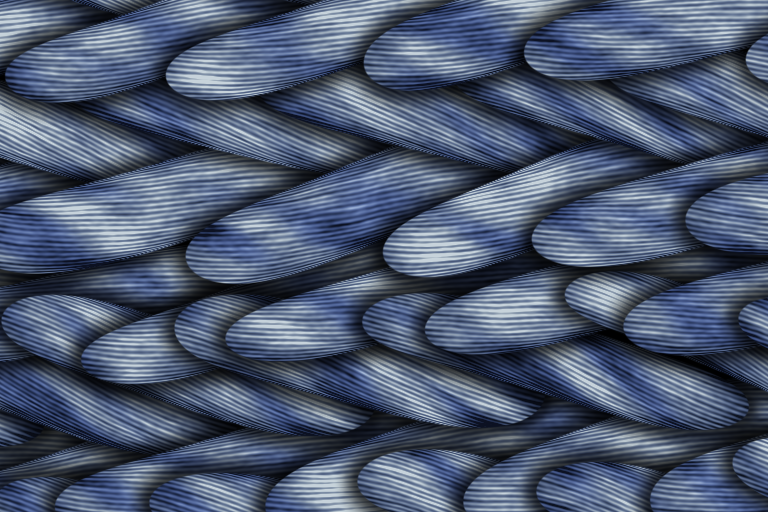
Give the GLSL for this texture, as a Shadertoy shader.

```glsl
vec2 hash2(vec2 p) {
    vec3 q = fract(p.xyx * vec3(0.1031, 0.1030, 0.0973));
    q += dot(q, q.yzx + 33.33);
    return fract((q.xx + q.yz) * q.zy);
}

float gradientNoise(vec2 p) {
    vec2 i = floor(p), f = fract(p);
    vec2 u = f * f * f * (f * (f * 6.0 - 15.0) + 10.0);
    vec2 o = vec2(0.0, 1.0);
    float a = dot(hash2(i) * 2.0 - 1.0, f);
    float b = dot(hash2(i + o.yx) * 2.0 - 1.0, f - o.yx);
    float c = dot(hash2(i + o.xy) * 2.0 - 1.0, f - o.xy);
    float d = dot(hash2(i + o.yy) * 2.0 - 1.0, f - o.yy);
    return mix(mix(a, b, u.x), mix(c, d, u.x), u.y);
}

// Tone 0..1 to steel blue, from deep crease to pale sheen
vec3 blueRamp(float tone) {
    vec3 stops[6] = vec3[6](
        vec3(0.05, 0.07, 0.12), vec3(0.16, 0.21, 0.31), vec3(0.28, 0.34, 0.47),
        vec3(0.40, 0.47, 0.59), vec3(0.57, 0.63, 0.70), vec3(0.78, 0.83, 0.86));
    float t = clamp(tone, 0.0, 0.999) * 5.0;
    int i = int(t);
    return mix(stops[i], stops[i + 1], fract(t));
}

// Twisted fibres on a rounded strand; along and across are in canvas units
vec3 strandColor(float along, float across, float halfWidth, float inside, float s, vec2 seed) {
    float wrap = asin(clamp(across / halfWidth, -0.99, 0.99)) * halfWidth;
    float twist = wrap + 0.22 * along;
    vec2 shift = seed * 47.0;
    twist += 0.005 * gradientNoise(vec2(along * 9.0, twist * 25.0) + shift);

    float fibre = twist / 0.0105;
    float ridge = 0.5 + 0.5 * cos(6.2832 * fibre);
    float streak = gradientNoise(vec2(along * 13.0, fibre * 0.8) + shift);
    float sheen = gradientNoise(vec2(along * 6.0 + twist * 9.0, twist * 7.0) + shift.yx);
    float fray = gradientNoise(vec2(along * 60.0, fibre * 1.7) + shift);

    float tone = 0.27 + 0.36 * smoothstep(-0.1, 0.75, inside);
    tone += 0.07 * across / halfWidth - 0.10 * s * s * s;
    tone += 0.75 * sheen + 0.40 * streak + 0.16 * fray;
    tone += (0.40 + 0.25 * sheen) * (ridge - 0.55);
    vec3 color = blueRamp(tone);

    // Deeper blue where the sheen fades
    return color * mix(vec3(1.0), vec3(0.92, 0.97, 1.12), smoothstep(0.05, -0.3, sheen));
}

void mainImage(out vec4 fragColor, in vec2 fragCoord) {
    float pixel = 1.0 / iResolution.y;
    vec2 p = fragCoord * pixel;
    vec2 q = p + vec2(0.0, 0.02 * sin(p.x * 3.0 + 1.0));
    vec3 color = vec3(0.03, 0.04, 0.07);

    // Columns outside, rows inside, so that neighbouring rows interlock
    for (int k = -1; k <= 5; k++) {
        for (int r = 0; r < 8; r++) {
            vec2 id = vec2(k, r);
            vec2 seed = hash2(id + 17.0);
            vec2 size = hash2(id + 61.0);
            float odd = float(r % 2);
            float lean = (odd * 2.0 - 1.0) * (r > 3 ? -1.0 : 1.0);

            vec2 center = vec2(0.36 * float(k) + 0.18 * odd,
                               -0.06 + 0.167 * float(r) + 0.015 * (1.0 - 2.0 * odd));
            center += (seed - 0.5) * vec2(0.10, 0.035);
            float halfLength = mix(0.34, 0.43, size.x);
            float halfWidth = mix(0.068, 0.086, size.y);
            float rise = lean * mix(0.070, 0.110, seed.x);

            // S-shaped centre line, flattening towards both ends
            vec2 local = q - center;
            float s = local.x / halfLength;
            if (abs(s) > 1.2) continue;
            float slope = rise * 1.4 / halfLength * cos(1.4 * s);
            float across = (local.y - rise * sin(1.4 * s)) * inversesqrt(1.0 + slope * slope);

            // Rounded outline and its approximate distance
            float v = across / halfWidth;
            float inside = 1.0 - v * v - s * s * s * s;
            vec2 gradient = vec2(4.0 * s * s * s / halfLength, 2.0 * v / halfWidth);
            float edge = inside / (length(gradient) + 0.01);
            if (edge < -0.05) continue;

            // Contact shadow on the strands below, then the strand itself
            color *= 1.0 - 0.72 * smoothstep(-0.04, 0.0, edge);
            if (edge > -pixel) {
                vec3 strand = strandColor(local.x, across, halfWidth, inside, s, seed);
                color = mix(color, strand, smoothstep(-pixel, pixel, edge));
            }
        }
    }

    fragColor = vec4(color, 1.0);
}
```
